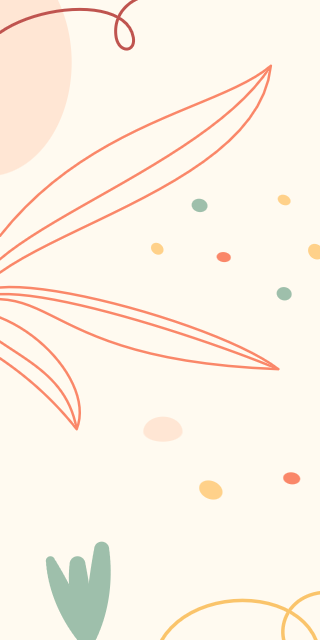
A Shadertoy shader for this background:

```glsl
#define CANVAS_WIDTH 384.0
#define CURVE_STEPS 22
#define LEAF_LINE 1.5
#define CURL_LINE 1.8
#define LOOP_LINE 2.1
#define PETAL_BULGE 5.0
#define DOT_SHEAR 0.12

const vec3 CREAM = vec3(1.0, 0.98, 0.94);
const vec3 PEACH = vec3(1.0, 0.9, 0.83);
const vec3 SAGE = vec3(0.62, 0.75, 0.67);
const vec3 CORAL = vec3(0.98, 0.53, 0.41);
const vec3 HONEY = vec3(1.0, 0.82, 0.54);
const vec3 GOLD = vec3(0.98, 0.77, 0.42);
const vec3 BRICK = vec3(0.75, 0.33, 0.31);

// Dots as centre and radii: two sage, two coral, four honey
const vec4 DOTS[8] = vec4[8](
    vec4(239.5, 521.5, 9.5, 8.0), vec4(341.0, 415.5, 9.0, 8.0),
    vec4(268.5, 459.5, 8.5, 6.0), vec4(350.0, 194.0, 10.2, 7.2),
    vec4(341.0, 528.0, 7.7, 6.2), vec4(188.7, 469.5, 7.5, 7.0),
    vec4(379.0, 466.0, 9.3, 9.2), vec4(253.0, 180.0, 14.0, 11.2));

vec2 bezier(vec2 a, vec2 b, vec2 c, vec2 d, float t) {
    float s = 1.0 - t;
    return s * s * s * a + 3.0 * s * t * (s * b + t * c) + t * t * t * d;
}

// Distance to a cubic stroke; radius = (start, end, bulge at the middle)
float stroke(vec2 p, vec2 a, vec2 b, vec2 c, vec2 d, vec3 radius) {
    float nearest = 1e5;
    vec2 from = a;
    for (int i = 0; i < CURVE_STEPS; i++) {
        vec2 to = bezier(a, b, c, d, float(i + 1) / float(CURVE_STEPS));
        vec2 along = to - from;
        float h = clamp(dot(p - from, along) / dot(along, along), 0.0, 1.0);
        float t = (float(i) + h) / float(CURVE_STEPS);
        float r = mix(radius.x, radius.y, t) + radius.z * 4.0 * t * (1.0 - t);
        nearest = min(nearest, length(p - from - along * h) - r);
        from = to;
    }
    return nearest;
}

float line(vec2 p, vec2 a, vec2 b, vec2 c, vec2 d, float halfWidth) {
    return stroke(p, a, b, c, d, vec3(halfWidth, halfWidth, 0.0));
}

float ellipse(vec2 p, vec2 radii) {
    return (length(p / radii) - 1.0) * min(radii.x, radii.y);
}

// Three leaves of three ribs each, fanning out from the left edge
float leaves(vec2 p) {
    vec2 tip = vec2(325, 689);
    float d = line(p, vec2(0, 485), vec2(108, 622), vec2(265, 638), tip, LEAF_LINE);
    d = min(d, line(p, vec2(0, 457), vec2(75, 521), vec2(262, 590), tip, LEAF_LINE));
    d = min(d, line(p, vec2(0, 441), vec2(90, 505), vec2(312, 561), tip, LEAF_LINE));
    tip = vec2(334, 325);
    d = min(d, line(p, vec2(0, 423), vec2(75, 430), vec2(275, 371), tip, LEAF_LINE));
    d = min(d, line(p, vec2(0, 415), vec2(75, 418), vec2(255, 358), tip, LEAF_LINE));
    d = min(d, line(p, vec2(0, 409), vec2(70, 406), vec2(95, 334), tip, LEAF_LINE));
    tip = vec2(92, 253);
    d = min(d, line(p, vec2(0, 387), vec2(60, 363), vec2(110, 298), tip, LEAF_LINE));
    d = min(d, line(p, vec2(0, 358), vec2(40, 331), vec2(82, 310), tip, LEAF_LINE));
    return min(d, line(p, vec2(0, 338), vec2(40, 311), vec2(70, 281), tip, LEAF_LINE));
}

float tulip(vec2 p) {
    vec2 base = vec2(105, -4);
    float d = stroke(p, vec2(60.5, 95), vec2(71, 62), vec2(87, 28), base, vec3(5.5, 7, PETAL_BULGE + 1.0));
    d = min(d, stroke(p, vec2(93, 91), vec2(94, 62), vec2(100, 28), base, vec3(9.5, 7, PETAL_BULGE - 1.0)));
    return min(d, stroke(p, vec2(122, 109), vec2(121, 72), vec2(117, 33), base, vec3(9, 7, PETAL_BULGE)));
}

float curl(vec2 p) {
    vec2 right = vec2(160, 723), left = vec2(139, 726);
    float d = line(p, vec2(0, 729), vec2(50, 764), vec2(152, 770), right, CURL_LINE);
    d = min(d, line(p, right, vec2(163, 704), vec2(141, 704), left, CURL_LINE));
    return min(d, line(p, left, vec2(137, 746), vec2(148, 762), vec2(166, 770), CURL_LINE));
}

float loops(vec2 p) {
    float d = line(p, vec2(193, -2), vec2(230, 64), vec2(355, 64), vec2(380, -2), LOOP_LINE);
    return min(d, line(p, vec2(386, 57), vec2(350, 53), vec2(334, 23), vec2(341, -2), LOOP_LINE));
}

void mainImage(out vec4 fragColor, in vec2 fragCoord) {
    float pixel = CANVAS_WIDTH / iResolution.x;
    vec2 p = fragCoord * pixel;
    vec3 color = CREAM;
    #define PAINT(d, ink) color = mix(color, ink, clamp(0.5 - (d) / pixel, 0.0, 1.0))

    // Soft blobs: a large oval and a flat-bottomed pebble
    PAINT(ellipse(p - vec2(-15, 693), vec2(101, 136.5)), PEACH);
    vec2 pebble = p - vec2(195.5, 250);
    PAINT(ellipse(pebble, vec2(23.5, pebble.y > 0.0 ? 18.0 : 12.0)), PEACH);

    // Scattered dots
    for (int i = 0; i < 8; i++) {
        vec2 q = p - DOTS[i].xy;
        q.y += DOT_SHEAR * q.x * (i < 4 ? 0.5 : 1.5);
        PAINT(ellipse(q, DOTS[i].zw), i < 2 ? SAGE : i < 4 ? CORAL : HONEY);
    }

    // Plants and ribbons
    PAINT(leaves(p), CORAL);
    PAINT(tulip(p), SAGE);
    PAINT(curl(p), BRICK);
    PAINT(loops(p), GOLD);
    fragColor = vec4(color, 1.0);
}
```
